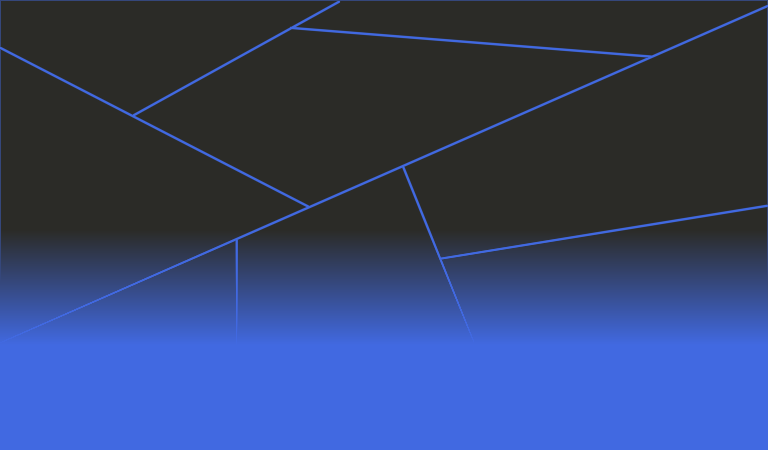
A WebGL 1 fragment shader for this background:

```glsl
precision highp float;

uniform vec2 u_resolution;

float segmentDistance(vec2 p, vec2 a, vec2 b) {
  vec2 ab = b - a;
  float along = clamp(dot(p - a, ab) / dot(ab, ab), 0.0, 1.0);
  return length(p - a - ab * along);
}

void main() {
  // Height spans 0 to 1, width follows the aspect ratio
  vec2 p = gl_FragCoord.xy / u_resolution.y;
  float right = u_resolution.x / u_resolution.y;
  float pixel = 1.0 / u_resolution.y;

  vec3 charcoal = vec3(0.169, 0.169, 0.153);
  vec3 royalBlue = vec3(0.255, 0.412, 0.882);

  // Solid blue floor fading up into charcoal
  float blueAmount = 1.0 - clamp((p.y - 0.233) / 0.256, 0.0, 1.0);

  // Long diagonal, then the cracks branching above and below it
  float d = segmentDistance(p, vec2(0.0, 0.238), vec2(right, 0.987));
  d = min(d, segmentDistance(p, vec2(0.0, 0.894), vec2(0.687, 0.540)));
  d = min(d, segmentDistance(p, vec2(0.2956, 0.743), vec2(0.753, 0.996)));
  d = min(d, segmentDistance(p, vec2(0.6467, 0.938), vec2(1.449, 0.874)));
  d = min(d, segmentDistance(p, vec2(0.526, 0.469), vec2(0.526, 0.233)));
  d = min(d, segmentDistance(p, vec2(0.8956, 0.630), vec2(1.053, 0.240)));
  d = min(d, segmentDistance(p, vec2(0.978, 0.425), vec2(right, 0.543)));
  float line = 1.0 - smoothstep(-0.7, 0.7, (d - 0.0027) / pixel);

  // Faint hairline frame
  float edge = min(min(p.x, right - p.x), 1.0 - p.y);
  float frame = 0.45 * (1.0 - smoothstep(-0.5, 0.5, (edge - 0.0022) / pixel));

  float coverage = max(blueAmount, max(line, frame));
  gl_FragColor = vec4(mix(charcoal, royalBlue, coverage), 1.0);
}
```
